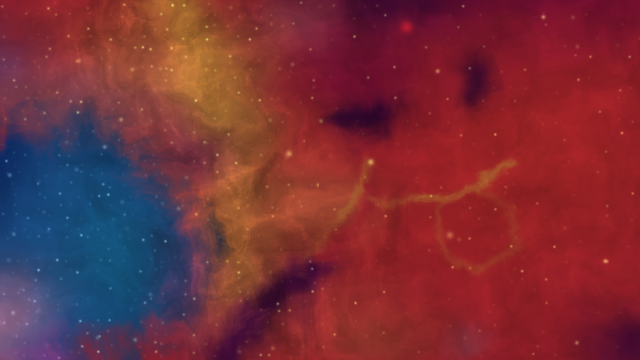
Give the GLSL for this background, as a WebGL 2 fragment shader.

```glsl
#version 300 es
precision highp float;
uniform vec2 u_resolution;
out vec4 fragColor;

const vec3 CRIMSON = vec3(0.53, 0.10, 0.15), SCARLET = vec3(0.60, 0.13, 0.14);
const vec3 MAROON = vec3(0.37, 0.03, 0.18), PLUM = vec3(0.18, 0.02, 0.18);
const vec3 ORANGE = vec3(0.59, 0.31, 0.19), GOLD = vec3(0.66, 0.44, 0.18);
const vec3 MAUVE = vec3(0.44, 0.27, 0.34), VIOLET = vec3(0.30, 0.20, 0.37);
const vec3 BLUE = vec3(0.09, 0.26, 0.46), TEAL = vec3(0.07, 0.31, 0.46);
const vec3 NAVY = vec3(0.04, 0.15, 0.40), PINK = vec3(0.63, 0.42, 0.56);

vec2 hash2(vec2 p) {
  vec3 h = fract(p.xyx * vec3(0.1031, 0.1030, 0.0973));
  h += dot(h, h.yzx + 33.33);
  return fract((h.xx + h.yz) * h.zy);
}

// Layered sines, each octave rotated and bent by itself
float cloud(vec2 p) {
  float sum = 0.0, weight = 0.5;
  for (int i = 0; i < 6; i++) {
    p = mat2(0.8, 0.6, -0.6, 0.8) * p * 1.75 + 1.7;
    p += 0.65 * sin(p.yx * 1.2 + float(i));
    sum += weight * sin(p.x) * sin(p.y);
    weight *= 0.6;
  }
  return sum;
}

vec2 swirl(vec2 p, float scale) {
  return vec2(cloud(p * scale), cloud(p * scale + 7.0));
}

// Soft ellipse
float blob(vec2 p, vec2 center, vec2 radius) {
  vec2 d = (p - center) / radius;
  return exp(-dot(d, d));
}

// Soft line from a to b
float streak(vec2 p, vec2 a, vec2 b, float width) {
  vec2 ab = b - a;
  float d = length(p - a - ab * clamp(dot(p - a, ab) / dot(ab, ab), 0.0, 1.0)) / width;
  return exp(-d * d);
}

// Broken curls along the zero lines of several fields
float curls(vec2 p) {
  float sum = 0.0;
  for (int i = 0; i < 3; i++) {
    float scale = 3.0 + 2.5 * float(i);
    float gate = smoothstep(-0.1, 0.5, sin(p.x * scale * 3.1 + 2.0 * p.y) * sin(p.y * scale * 3.7 + 1.0));
    sum += gate * exp(-abs(cloud(p * scale + 5.0 * float(i))) / 0.09);
  }
  return sum;
}

// One random star per cell, mostly faint
float stars(vec2 p, float cells, float radius, float density) {
  vec2 id = floor(p * cells), trait = hash2(id + 91.0);
  float d = length(p * cells - id - 0.2 - 0.6 * hash2(id)) / (cells * radius);
  return step(trait.x, density) * (0.12 + pow(trait.y, 4.0)) * exp(-d * d);
}

// Red field with its dark clouds
vec3 redSide(vec2 q) {
  vec3 c = mix(CRIMSON, SCARLET, blob(q, vec2(1.45, 0.52), vec2(0.6, 0.4)));
  c = mix(c, MAROON, 0.85 * blob(q, vec2(1.55, 1.03), vec2(0.5, 0.15)));
  c = mix(c, MAROON, 0.75 * blob(q, vec2(0.98, 0.81), vec2(0.2, 0.13)));
  c = mix(c, PLUM, 0.85 * blob(q, vec2(1.08, 1.02), vec2(0.26, 0.12)));
  c = mix(c, PLUM, 0.95 * streak(q, vec2(0.94, 0.66), vec2(1.06, 0.71), 0.05));
  c = mix(c, PLUM, 0.8 * blob(q, vec2(1.33, 0.79), vec2(0.05, 0.055)));
  c = mix(c, PLUM, 0.8 * blob(q, vec2(1.75, 0.03), vec2(0.12, 0.09)));
  c = mix(c, MAUVE, 0.4 * blob(q, vec2(0.8, 0.92), vec2(0.13, 0.1)));
  c = mix(c, MAUVE, 0.4 * blob(q, vec2(1.31, 0.06), vec2(0.07, 0.06)));
  return mix(c, ORANGE, 0.45 * blob(q, vec2(1.04, 0.07), vec2(0.16, 0.1)));
}

// Orange band between the red and blue sides
vec3 orangeBand(vec3 c, vec2 q) {
  c = mix(c, VIOLET, 0.7 * blob(q, vec2(0.0, 0.8), vec2(0.12, 0.12)));
  c = mix(c, ORANGE, 0.75 * blob(q, vec2(0.38, 0.82), vec2(0.22, 0.2)));
  c = mix(c, ORANGE, 0.95 * streak(q, vec2(0.6, 0.75), vec2(0.68, 0.2), 0.17));
  c = mix(c, ORANGE, 0.65 * blob(q, vec2(0.87, 0.42), vec2(0.16, 0.12)));
  c = mix(c, GOLD, 0.85 * streak(q, vec2(0.48, 1.0), vec2(0.62, 0.73), 0.09));
  return mix(c, GOLD, 0.35 * streak(q, vec2(0.66, 0.6), vec2(0.7, 0.25), 0.08));
}

// Golden filaments and the loop at their end
float filaments(vec2 q) {
  float f = 0.8 * streak(q, vec2(1.03, 0.55), vec2(0.95, 0.4), 0.014);
  f += 0.6 * streak(q, vec2(0.95, 0.4), vec2(0.87, 0.31), 0.016);
  f += 0.7 * streak(q, vec2(1.02, 0.45), vec2(1.1, 0.43), 0.011);
  f += streak(q, vec2(1.1, 0.43), vec2(1.25, 0.45), 0.012);
  f += streak(q, vec2(1.25, 0.45), vec2(1.4, 0.53), 0.015);
  float ring = (length(q - vec2(1.32, 0.36)) - 0.11) / 0.013;
  return min(f + 0.45 * exp(-ring * ring), 1.0);
}

void main() {
  vec2 p = gl_FragCoord.xy / u_resolution * vec2(16.0 / 9.0, 1.0);
  vec2 ripple = 0.022 * swirl(p, 11.0);
  vec2 q = p + 0.05 * swirl(p, 3.5) + ripple;
  float fine = cloud(q * 7.0 + 3.0), grain = cloud(q * 17.0);
  vec3 c = orangeBand(redSide(q), q);

  // Blue cavity with a mauve rim
  c = mix(c, MAUVE, 0.75 * blob(q, vec2(0.2, 0.69), vec2(0.28, 0.1)));
  c = mix(c, vec3(0.38, 0.14, 0.24), 0.8 * blob(q, vec2(0.53, 0.59), vec2(0.1, 0.08)));
  float rim = length((q - vec2(0.17, 0.3)) / vec2(0.42, 0.38)) + 0.2 * fine + 0.1 * grain;
  float cavity = 1.0 - smoothstep(0.62, 1.12, rim);
  vec3 depth = mix(BLUE, TEAL, blob(q, vec2(0.3, 0.28), vec2(0.18, 0.22)));
  c = mix(c, mix(depth, NAVY, 0.85 * blob(q, vec2(0.0, 0.6), vec2(0.1, 0.16))), cavity);
  c = mix(c, VIOLET, 0.65 * blob(q, vec2(0.51, 0.2), vec2(0.09, 0.17)));
  c = mix(c, vec3(0.42, 0.2, 0.5), 0.8 * blob(q, vec2(0.13, 0.0), vec2(0.09, 0.07)));
  c = mix(c, PINK, 0.9 * blob(q, vec2(0.0, 0.1), vec2(0.12, 0.13)));

  // Dark diagonal rift and its red continuation
  c = mix(c, PLUM, 0.9 * streak(q, vec2(0.62, 0.0), vec2(0.87, 0.22), 0.06));
  c = mix(c, CRIMSON, 0.7 * streak(q, vec2(0.91, 0.28), vec2(1.01, 0.46), 0.03));

  // Cloud texture, curls and filaments
  float band = streak(p, vec2(0.45, 0.9), vec2(0.7, 0.2), 0.28);
  c *= 1.0 + (0.12 + 0.16 * band) * fine + (0.07 + 0.11 * band) * grain;
  c += vec3(0.11, 0.06, 0.02) * curls(p + ripple) * (1.0 - 0.85 * cavity) * (0.15 + 0.55 * band);
  c = mix(c, GOLD, 0.6 * filaments(p + 1.4 * ripple) * (0.8 + 0.6 * fine));

  // Scattered stars, denser on the left, and a few beacons
  float density = 0.15 + 0.35 * (1.0 - smoothstep(0.6, 1.1, p.x));
  float light = stars(p, 34.0, 0.0035, density) + stars(p + 4.3, 13.0, 0.0055, 0.7 * density);
  light += blob(p, vec2(1.03, 0.55), vec2(0.008)) + 0.8 * blob(p, vec2(0.803, 0.573), vec2(0.008));
  light += 0.6 * blob(p, vec2(1.25, 0.347), vec2(0.009));
  c += light * mix(vec3(0.28, 0.42, 0.2), vec3(0.3, 0.38, 0.35), cavity);
  c += vec3(0.33, 0.04, 0.02) * blob(p, vec2(1.13, 0.925), vec2(0.016));
  fragColor = vec4(clamp(c, 0.0, 1.0), 1.0);
}
```
